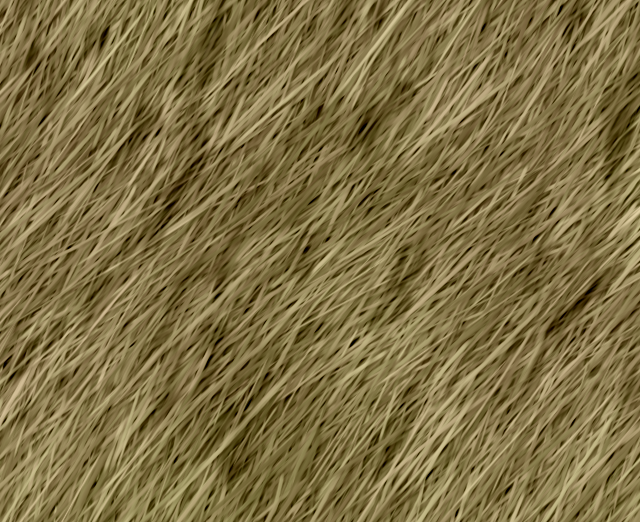
Reproduce this texture procedurally as a Shadertoy shader.

```glsl
// Dry, wind-combed meadow grass: many layers of thin straw blades leaning right.
// Each layer is a rotated grid with one tapered, bent blade per cell; blades are
// painted from the dark undergrowth up to the long, sunlit stalks.

const int LAYERS = 32;
const float MAIN_ANGLE = 0.95;
const float CELL_ASPECT = 0.34;
const float EDGE_SOFTNESS = 0.0021;

vec4 hash4(vec3 seed) {
    vec4 h = fract(seed.xyzx * vec4(0.1031, 0.1030, 0.0973, 0.1099));
    h += dot(h, h.wzxy + 33.33);
    return fract((h.xxyz + h.yzzw) * h.zywx);
}

float valueNoise(vec2 p, float seed) {
    vec2 cell = floor(p);
    vec2 f = fract(p);
    f = f * f * (3.0 - 2.0 * f);
    float a = hash4(vec3(cell, seed)).x;
    float b = hash4(vec3(cell + vec2(1, 0), seed)).x;
    float c = hash4(vec3(cell + vec2(0, 1), seed)).x;
    float d = hash4(vec3(cell + vec2(1, 1), seed)).x;
    return mix(mix(a, b, f.x), mix(c, d, f.x), f.y);
}

// Axes of a tilted frame: x runs across the blades, y along them.
mat2 bladeFrame(float angle) {
    float c = cos(angle), s = sin(angle);
    return mat2(s, -c, c, s);
}

// Broad change of direction: steeper at the top, flatter in the middle.
float windLean(vec2 p) {
    return 0.12 * cos(6.28 * p.y) - 0.05 * sin(3.0 * p.x - 1.0);
}

// Straw colour for a brightness; hue runs from tan (-1) to green (+1).
vec3 strawColor(float tone, float hue) {
    vec3 straw = vec3(tone, tone - 0.055, tone - 0.235);
    return max(straw + hue * vec3(-0.014, 0.006, -0.012), vec3(0.05, 0.04, 0.02));
}

float stripe(float x, float halfWidth, float soft) {
    return 1.0 - smoothstep(halfWidth - soft, halfWidth + soft, abs(x));
}

// Paints one layer of blades, each with a thin shadow on its right side.
vec3 paintLayer(vec3 under, vec2 p, float layer, float height, float gloom, float soft) {
    vec4 style = hash4(vec3(layer, 7.0, 3.0));
    mat2 frame = bladeFrame(MAIN_ANGLE + 0.6 * (style.x - 0.5));
    float reach = mix(0.06, 0.15, style.y) + 0.17 * smoothstep(0.8, 1.0, height);
    vec2 size = reach * vec2(CELL_ASPECT, 1.0);
    vec2 offset = style.zw * 9.0 + 5.0;
    vec2 q = p * frame + offset;
    vec2 home = floor(q / size);
    vec3 color = under;

    for (int j = -1; j <= 1; j++)
    for (int i = -1; i <= 1; i++) {
        vec2 id = home + vec2(i, j);
        vec4 place = hash4(vec3(id, layer + 11.0));
        vec4 look = hash4(vec3(id, layer + 71.0));
        vec2 center = (id + place.xy) * size;
        vec2 world = frame * (center - offset);

        // Local blade coordinates, turned and slightly bent
        float turn = windLean(world) + 0.36 * (place.z - 0.5);
        vec2 d = q - center;
        vec2 local = vec2(d.x + d.y * turn, d.y - d.x * turn);
        local.x += (place.w - 0.5) * 0.1 * local.y * local.y / reach;

        float along = abs(local.y) / (reach * mix(0.4, 0.8, look.x));
        float taper = 1.0 - smoothstep(0.55, 1.0, along);
        float halfWidth = mix(0.0016, 0.0042, look.y * look.y) * mix(0.6, 1.0, taper);
        float shadow = stripe(local.x - halfWidth - 0.0025, 0.003, soft * 1.4) * taper;
        float blade = stripe(local.x, halfWidth, soft) * taper;

        float tone = mix(0.45, 0.655, height) + 0.33 * (look.z - 0.5);
        tone -= 0.13 * gloom + 8.0 * local.x;
        float thinning = 1.0 - 0.35 * gloom;
        color -= 0.065 * shadow;
        color = mix(color, strawColor(tone, 2.0 * look.w - 1.0), blade * thinning * 0.9);
    }
    return color;
}

void mainImage(out vec4 fragColor, in vec2 fragCoord) {
    vec2 p = fragCoord / iResolution.y;
    float soft = max(EDGE_SOFTNESS, 0.8 / iResolution.y);

    // Ragged dark hollows, stretched along the lean of the grass
    vec2 q = p * bladeFrame(MAIN_ANGLE + 0.05 + 0.2 * (p.y - 0.5)) + 20.0;
    q.x += 0.02 * valueNoise(q * 9.0, 6.0);
    float hollow = valueNoise(q * vec2(15.0, 5.0), 1.0) * 0.4
                 + valueNoise(q * vec2(38.0, 11.0), 2.0) * 0.35
                 + valueNoise(q * vec2(80.0, 21.0), 5.0) * 0.25;
    float gloom = smoothstep(0.54, 0.8, hollow);

    // Fibrous undergrowth
    float fibre = valueNoise(q * vec2(150.0, 22.0), 3.0);
    vec3 color = strawColor(0.36 + 0.18 * fibre - 0.08 * gloom, 0.5);

    // Blades, from the ground up
    for (int i = 0; i < LAYERS; i++) {
        float height = float(i) / float(LAYERS - 1);
        color = paintLayer(color, p, float(i), height, gloom, soft);
    }

    // Lighter and darker tufts, then a drift between greener and browner areas
    float tuft = valueNoise(q * vec2(20.0, 4.0), 8.0) + valueNoise(p * 5.0, 9.0) - 1.0;
    float drift = valueNoise(p * 3.0 + 4.0, 4.0) - 0.5;
    color += 0.1 * tuft + drift * vec3(-0.02, 0.005, -0.03);
    fragColor = vec4(clamp(color, 0.0, 1.0), 1.0);
}
```
